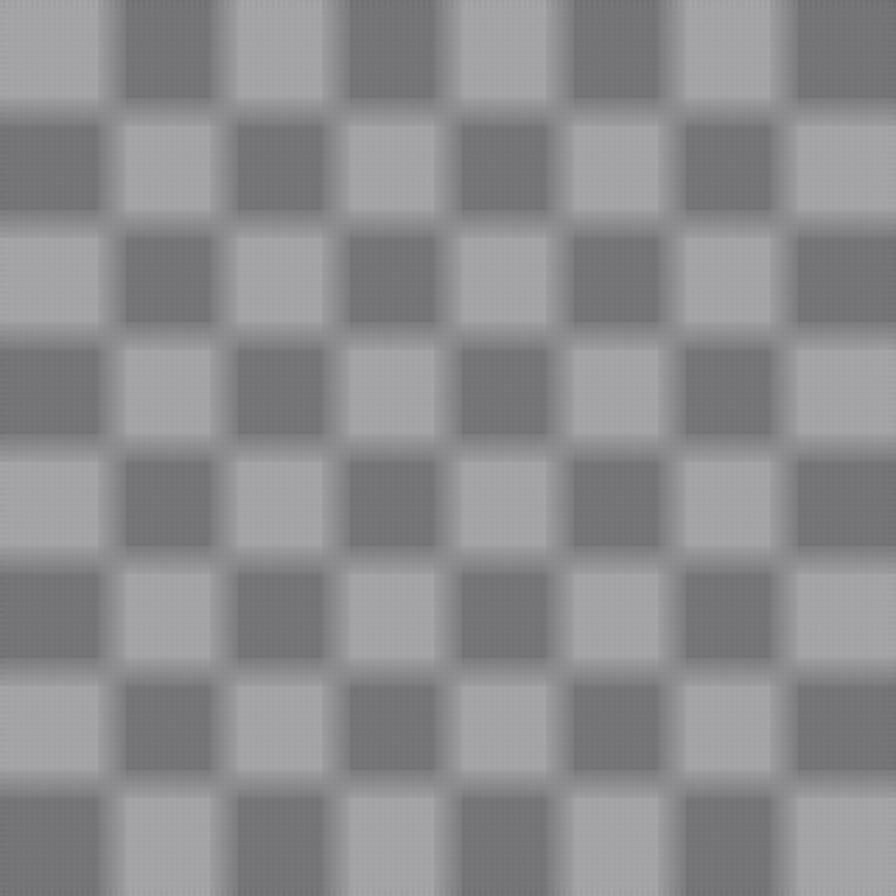
A Shadertoy shader for this pattern:

```glsl
// Soft grey woven checkerboard with blended seams and a faint ribbed hem.
#define CELLS 8.0
#define SEAM_HALF 0.125
#define SEAM_CONTRAST 0.72
#define THREADS 160.0
#define THREAD_DEPTH 0.007
#define HEM_WIDTH 0.014
#define HEM_DEPTH 0.010
#define MID_GREY vec3(0.550, 0.550, 0.558)
#define CHECK_STEP 0.092

const float TAU = 6.2831853;

// Alternating -1 / +1 stripes, with a weaker linear ramp across inner seams.
float stripe(float x, float pixel) {
    float cell = clamp(floor(x), 0.0, CELLS - 1.0);
    float side = 2.0 * mod(cell, 2.0) - 1.0;
    float seam = clamp(floor(x + 0.5), 1.0, CELLS - 1.0);
    float offset = abs(x - seam);
    float ramp = SEAM_CONTRAST * min(offset / SEAM_HALF, 1.0);
    float flatPart = smoothstep(SEAM_HALF - pixel, SEAM_HALF + pixel, offset);
    return side * mix(ramp, 1.0, flatPart);
}

// Fine warp and weft, built from layered sines.
float weave(vec2 uv) {
    vec2 thread = sin(uv * THREADS * TAU);
    vec2 slub = sin(uv.yx * TAU * 37.0 + 2.0 * sin(uv * TAU * 11.0));
    return dot(thread, vec2(0.5)) + 0.3 * thread.x * thread.y
         + 0.12 * (slub.x + slub.y);
}

// Ribs running at right angles to the nearest border.
float hem(vec2 uv) {
    vec2 border = min(uv, 1.0 - uv);
    vec2 fade = 1.0 - smoothstep(vec2(0.0), vec2(HEM_WIDTH), border);
    vec2 rib = sin(uv.yx * THREADS * TAU) - 0.5;
    return dot(fade, rib);
}

void mainImage(out vec4 fragColor, in vec2 fragCoord) {
    vec2 uv = fragCoord / iResolution.xy;
    vec2 grid = uv * CELLS;
    vec2 pixel = 0.75 * CELLS / iResolution.xy;

    // Dark lower-left check; the product of both stripes blends the corners.
    float check = -stripe(grid.x, pixel.x) * stripe(grid.y, pixel.y);

    vec3 color = MID_GREY + CHECK_STEP * check;
    color += THREAD_DEPTH * weave(uv) + HEM_DEPTH * hem(uv);
    fragColor = vec4(color, 1.0);
}
```
